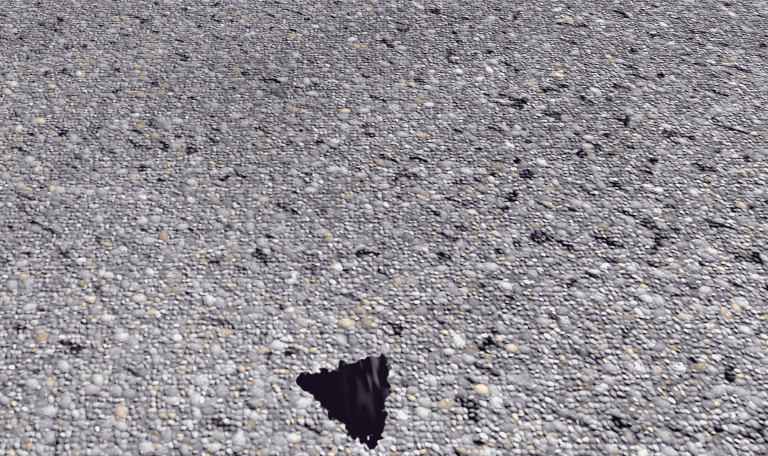
Give the GLSL for this texture, as a Shadertoy shader.

```glsl
// Sunlit worn asphalt seen at a slant, with one dark broken hole near the bottom.
// Two layers of scattered domed stones form a height field on a receding plane;
// comparing heights toward the sun gives lit faces, shadows and gaps.

const float HORIZON = 2.2;              // height of the vanishing line, canvas heights
const float FINE_FREQ = 72.0;           // stones per canvas height at the near edge
const float COARSE_FREQ = 36.0;
const float COARSE_DENSITY = 0.36;
const vec2  SUN_STEP = vec2(0.0026, 0.0046);
const float BASE_TONE = 0.622;
const float ALBEDO_GAIN = 0.25;
const float SLOPE_GAIN = 0.25;
const float HEIGHT_GAIN = 0.18;
const float SHADOW_GAIN = 0.20;
const float PIT_GAIN = 0.42;
const vec3  SHADE_TINT = vec3(0.012, -0.012, 0.048);
const vec3  WARM_TINT = vec3(0.06, 0.0, -0.09);
const vec2  HOLE_LEFT = vec2(0.655, 0.165);
const vec2  HOLE_BOTTOM = vec2(0.822, 0.018);
const vec2  HOLE_TOP = vec2(0.852, 0.222);
const vec2  HOLE_CENTRE = vec2(0.775, 0.135);
const int   SAMPLES = 2;                // per axis, for smooth edges

vec3 hash3(vec2 p) {
    vec3 q = fract(p.xyx * vec3(0.1031, 0.1030, 0.0973));
    q += dot(q, q.yxz + 33.33);
    return fract((q.xxy + q.yzz) * q.zyx);
}

float noise(vec2 p) {
    vec2 i = floor(p), f = fract(p);
    f = f * f * (3.0 - 2.0 * f);
    return mix(mix(hash3(i).x, hash3(i + vec2(1, 0)).x, f.x),
               mix(hash3(i + vec2(0, 1)).x, hash3(i + vec2(1, 1)).x, f.x), f.y);
}

vec2 rotate(vec2 p, float a) {
    float c = cos(a), s = sin(a);
    return vec2(c * p.x + s * p.y, c * p.y - s * p.x);
}

// Highest stone at p: x = height, y = random value of that stone
vec2 stones(vec2 p, float density) {
    vec2 cell = floor(p), best = vec2(0.0, 0.4);
    for (int j = -1; j <= 1; j++)
    for (int i = -1; i <= 1; i++) {
        vec2 id = cell + vec2(i, j);
        vec3 place = hash3(id + 17.0), kind = hash3(id + 143.0);
        if (place.z > density) continue;
        vec2 d = rotate(p - id - 0.15 - 0.7 * place.xy, -0.45 + 1.8 * (kind.x - 0.5));
        d *= vec2(0.85, 1.25);
        float radius = mix(0.42, 0.76, kind.y);
        float dome = (1.0 - dot(d, d) / (radius * radius)) * mix(0.45, 1.0, kind.z);
        if (dome > best.x) best = vec2(dome, fract(kind.x * 7.0 + kind.z * 13.0));
    }
    return best;
}

vec2 surface(vec2 g) {
    vec2 fine = stones(g * FINE_FREQ, 1.0);
    vec2 coarse = stones(g * COARSE_FREQ + 60.0, COARSE_DENSITY);
    coarse.x *= 1.25;
    return coarse.x > fine.x ? coarse : fine;
}

float edgeSide(vec2 p, vec2 a, vec2 b) {
    vec2 e = normalize(b - a);
    return dot(p - a, vec2(e.y, -e.x));
}

// Signed distance to the ragged rim, negative inside
float holeDistance(vec2 p) {
    float d = max(edgeSide(p, HOLE_LEFT, HOLE_BOTTOM), edgeSide(p, HOLE_BOTTOM, HOLE_TOP));
    d = max(d, edgeSide(p, HOLE_TOP, HOLE_LEFT));
    d = max(d, length(p - HOLE_CENTRE) - 0.115);
    return d - 0.006 + 0.024 * (noise(p * 48.0) - 0.5) + 0.014 * (noise(p * 130.0) - 0.5);
}

vec3 asphalt(vec2 p) {
    // Project onto the receding ground
    vec2 g = vec2(p.x - 0.84, p.y) * HORIZON / (HORIZON - p.y) + 5.0;
    vec2 here = surface(g), sunward = surface(g + SUN_STEP);
    float rise = here.x - sunward.x;

    // Stone tone and relief, rougher toward the right
    float rough = mix(0.86, 1.16, smoothstep(0.2, 1.5, p.x));
    float relief = ALBEDO_GAIN * (here.y - 0.5) + SLOPE_GAIN * clamp(rise, -0.7, 0.6)
                 + HEIGHT_GAIN * (here.x - 0.5) - SHADOW_GAIN * smoothstep(0.3, 0.8, -rise)
                 + 0.10 * (noise(g * 190.0) - 0.5) + 0.09 * smoothstep(0.94, 1.0, here.y);
    float tone = BASE_TONE + rough * relief;

    // Missing stones and slow changes of brightness
    float pit = smoothstep(0.76, 0.94, noise(rotate(g, -0.5) * vec2(24.0, 46.0)));
    tone -= PIT_GAIN * rough * pit * (1.0 - 0.6 * here.x);
    tone += 0.07 * (noise(g * 3.0) - 0.5) + 0.03 - 0.06 * smoothstep(0.1, 0.9, p.y);
    tone -= 0.05 * exp(-8.0 * dot(p - vec2(0.65, 0.8), p - vec2(0.65, 0.8)));

    // Hole: pale lower-left lip, dark inside with faint leaning streaks
    float d = holeDistance(p);
    tone += 0.13 * exp(-abs(d) * 90.0) * smoothstep(0.05, -0.05, p.x + p.y - 0.9);
    float streak = smoothstep(0.5, 0.95, noise(rotate(p, 0.25) * vec2(120.0, 26.0)));
    float inside = 0.075 + 0.32 * streak * smoothstep(0.74, 0.83, p.x) * smoothstep(0.06, 0.17, p.y);
    tone = clamp(mix(inside, tone, smoothstep(-0.003, 0.003, d)), 0.05, 0.94);

    vec3 color = tone + SHADE_TINT * (1.0 - tone);
    float warm = smoothstep(0.90, 0.93, fract(here.y * 5.3)) * smoothstep(0.4, 0.6, tone);
    return color + WARM_TINT * warm;
}

void mainImage(out vec4 fragColor, in vec2 fragCoord) {
    vec3 sum = vec3(0.0);
    for (int j = 0; j < SAMPLES; j++)
    for (int i = 0; i < SAMPLES; i++) {
        vec2 offset = (vec2(i, j) + 0.5) / float(SAMPLES) - 0.5;
        sum += asphalt((fragCoord + offset) / iResolution.y);
    }
    fragColor = vec4(sum / float(SAMPLES * SAMPLES), 1.0);
}
```
